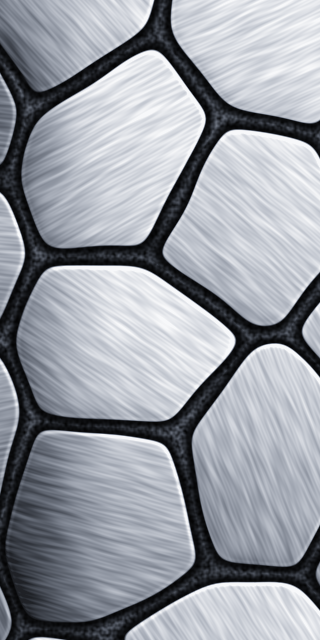
A Shadertoy shader for this texture:

```glsl
const vec2  PITCH         = vec2(0.56, 0.60);  // spacing of the plates
const float JITTER        = 0.56;              // scatter of the plate centres
const float HALF_GAP      = 0.027;
const float GAP_WOBBLE    = 0.014;
const float CORNER        = 0.019;             // corner rounding
const float WARP          = 0.022;             // bend of the plate sides
const vec2  BRUSH_COARSE  = vec2(5.0, 52.0);   // frequency along, across
const vec2  BRUSH_FINE    = vec2(9.0, 104.0);
const float BRUSH_DEPTH   = 0.23;
const vec2  BRUSH_ANGLES  = vec2(-1.35, 0.6);
const vec2  PLATE_TONES   = vec2(0.73, 0.89);
const float RIM_WIDTH     = 0.006;
const vec2  LIGHT         = vec2(0.6, 0.8);
const float GROUT_DARK    = 0.035;
const float GROUT_LIGHT   = 0.21;
const float GRAIN_FREQ    = 85.0;
const vec3  STEEL_TINT    = vec3(0.0, 0.10, 0.29);

vec2 hash2(vec2 p) {
    vec3 q = fract(p.xyx * vec3(0.1031, 0.1030, 0.0973));
    q += dot(q, q.yzx + 33.33);
    return fract((q.xx + q.yz) * q.zy);
}

float cornerSlope(vec2 cell, vec2 offset) {
    float a = 6.2832 * hash2(cell).x;
    return dot(vec2(cos(a), sin(a)), offset);
}

float gradientNoise(vec2 p) {
    vec2 i = floor(p), f = p - i;
    vec2 u = f * f * f * (f * (f * 6.0 - 15.0) + 10.0);
    vec2 r = vec2(1.0, 0.0);
    return mix(mix(cornerSlope(i, f), cornerSlope(i + r, f - r), u.x),
               mix(cornerSlope(i + r.yx, f - r.yx), cornerSlope(i + 1.0, f - 1.0), u.x), u.y);
}

// Staggered columns of jittered plate centres
vec2 plateCentre(vec2 id) {
    vec2 jitter = JITTER * (hash2(id + 17.0) - 0.5);
    return PITCH * (id + vec2(0.5, 0.5 + 0.5 * mod(id.x, 2.0)) + jitter);
}

// Rounded distance to the plate border; also gives the plate and outward normal
float plateDistance(vec2 p, out vec2 plate, out vec2 normal) {
    vec2 base = floor(p / PITCH);
    float nearest = 1e5;
    for (int y = -2; y <= 2; y++)
    for (int x = -2; x <= 2; x++) {
        vec2 id = base + vec2(x, y);
        float d = distance(p, plateCentre(id));
        if (d < nearest) { nearest = d; plate = id; }
    }
    vec2 centre = plateCentre(plate);
    float total = 0.0;
    normal = vec2(0.0);
    for (int y = -2; y <= 2; y++)
    for (int x = -2; x <= 2; x++) {
        if (x == 0 && y == 0) continue;
        vec2 other = plateCentre(plate + vec2(x, y));
        vec2 dir = normalize(other - centre);
        float weight = exp(-dot(0.5 * (centre + other) - p, dir) / CORNER);
        total += weight;
        normal += weight * dir;
    }
    normal /= max(total, 1e-12);
    return -CORNER * log(max(total, 1e-12));
}

float brushedMetal(vec2 p, vec2 plate, vec2 normal, float edge) {
    vec2 seed = hash2(plate + 5.0);
    vec2 local = p - plateCentre(plate);
    float angle = mix(BRUSH_ANGLES.x, BRUSH_ANGLES.y, seed.x);
    vec2 along = vec2(cos(angle), sin(angle));
    vec2 q = vec2(dot(local, along), dot(local, vec2(-along.y, along.x)));
    q.y += 0.004 * gradientNoise(q * 7.0 + seed * 40.0);

    // Broad sheen, darker towards the left side and the foot
    float tone = mix(PLATE_TONES.x, PLATE_TONES.y, seed.y) + 0.34 * dot(local, LIGHT);
    float shade = 0.6 + 0.8 * gradientNoise(p * 2.1 + 8.0);
    tone -= 0.52 * shade * smoothstep(0.38, -0.05, p.x);
    tone -= 0.09 * smoothstep(1.2, 0.0, p.y);

    // Brush strokes
    float strokes = 0.5 * gradientNoise(q * BRUSH_COARSE + seed * 60.0)
                  + 0.7 * gradientNoise(q * BRUSH_FINE + seed * 90.0);
    tone = min(tone, 0.89) + BRUSH_DEPTH * strokes;

    // Polished rim and its shaded inner side
    float facing = dot(normal, LIGHT);
    float rim = exp(-pow((edge - RIM_WIDTH) / RIM_WIDTH, 2.0));
    tone -= 0.22 * exp(-max(edge, 0.0) / 0.02) * max(-facing, 0.0);
    tone += rim * (0.08 + 0.24 * max(facing, 0.0));
    return clamp(tone, 0.12, 0.97);
}

float roughGrout(vec2 p, float depth) {
    float grain = gradientNoise(p * GRAIN_FREQ) + 0.6 * gradientNoise(p * GRAIN_FREQ * 0.5 + 31.0);
    float patches = 1.0 + 0.6 * gradientNoise(p * 6.0 + 3.0);
    float lit = smoothstep(0.006, 0.036, depth);
    float tone = mix(GROUT_DARK, GROUT_LIGHT * patches, lit);
    return max(tone * (1.0 + 1.1 * grain), 0.015);
}

void mainImage(out vec4 fragColor, in vec2 fragCoord) {
    vec2 p = fragCoord / iResolution.x;
    float pixel = 1.0 / iResolution.x;

    vec2 bend = vec2(gradientNoise(p * 3.2), gradientNoise(p * 3.2 + 50.0));
    vec2 plate, normal;
    float edge = plateDistance(p + WARP * bend, plate, normal);
    edge -= HALF_GAP + GAP_WOBBLE * gradientNoise(p * 4.0 + 21.0);

    float metal = brushedMetal(p, plate, normal, edge);
    float grout = roughGrout(p, -edge);
    float tone = mix(grout, metal, smoothstep(-pixel, pixel, edge));
    fragColor = vec4(tone + STEEL_TINT * tone * (1.0 - tone), 1.0);
}
```
